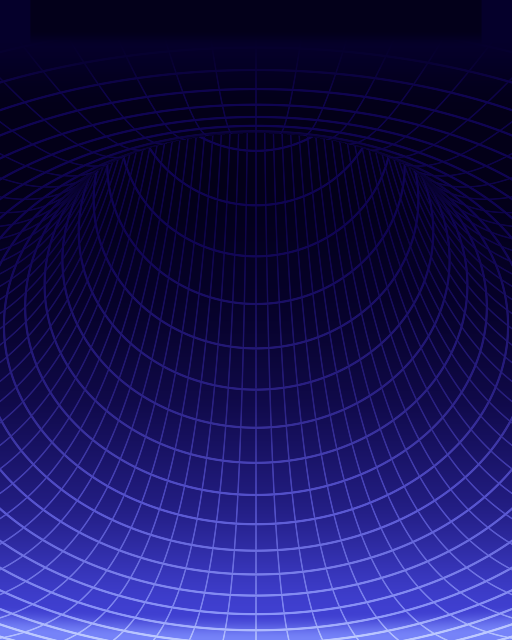
A WebGL 1 fragment shader for this background:

```glsl
precision highp float;
// The inside of a curved, gridded tube that fades from a bright lower edge into darkness.
// Each ring is an ellipse given by a depth; every pixel marches in depth to the first
// ellipse that leaves it outside, and grid lines follow from the depth and ring angle.
uniform vec2 u_resolution;

// Ring at a depth: half width, half height, middle height
vec3 ringAt(float depth) {
  float low = 0.0404 + depth * (0.02708 + depth * (0.00193 + depth * 0.0000208));
  float high = 0.7917 + 0.00266 * (depth - 2.1) * (depth - 2.1);
  return vec3(0.56 * exp(-0.088 * depth), 0.5 * (high - low), 0.5 * (high + low));
}

// Positive when the point lies outside the ring
float outside(vec2 p, float depth) {
  vec3 ring = ringAt(depth);
  vec2 q = vec2(p.x, p.y - ring.z) / ring.xy;
  return dot(q, q) - 1.0;
}

// First depth at which the tube wall covers the point
float wallDepth(vec2 p) {
  float near = -8.0;
  float far = -8.0;
  for (int i = 0; i < 92; i++) {
    far = near + 0.25;
    if (outside(p, far) > 0.0) break;
    near = far;
  }
  for (int i = 0; i < 9; i++) {
    float middle = 0.5 * (near + far);
    if (outside(p, middle) > 0.0) far = middle;
    else near = middle;
  }
  return 0.5 * (near + far);
}

// Coverage of a line repeated at whole coordinates, dimmed where lines crowd
float gridLine(float coord, float spacing, float halfWidth, float pixel) {
  float dist = abs(fract(coord + 0.5) - 0.5) * spacing;
  float line = 1.0 - smoothstep(halfWidth - 0.5 * pixel, halfWidth + 0.5 * pixel, dist);
  return line * min(1.0, 0.25 + spacing / (8.0 * halfWidth));
}

// Wall colour by height
vec3 wallColor(float y) {
  vec3 c = mix(vec3(0.25, 0.25, 0.82), vec3(0.14, 0.12, 0.53), smoothstep(0.03, 0.23, y));
  c = mix(c, vec3(0.065, 0.04, 0.3), smoothstep(0.16, 0.40, y));
  c = mix(c, vec3(0.022, 0.004, 0.155), smoothstep(0.32, 0.56, y));
  c = mix(c, vec3(0.01, 0.0, 0.095), smoothstep(0.52, 0.72, y));
  return mix(c, vec3(0.02, 0.0, 0.17), smoothstep(0.82, 0.95, y));
}

// Grid colour by height
vec3 lineColor(float y) {
  vec3 c = mix(vec3(0.56, 0.6, 0.98), vec3(0.34, 0.33, 0.82), smoothstep(0.0, 0.24, y));
  c = mix(c, vec3(0.16, 0.12, 0.51), smoothstep(0.18, 0.42, y));
  return mix(c, vec3(0.06, 0.015, 0.32), smoothstep(0.36, 0.66, y));
}

void main() {
  float pixel = 1.0 / u_resolution.y;
  vec2 p = (gl_FragCoord.xy - vec2(0.5 * u_resolution.x, 0.0)) * pixel;

  // Wall coordinates and how they stretch across the canvas
  float depth = wallDepth(p);
  vec3 ring = ringAt(depth);
  vec3 slope = (ringAt(depth + 0.01) - ringAt(depth - 0.01)) / 0.02;
  float angle = atan(p.x / ring.x, (ring.z - p.y) / ring.y);
  float s = sin(angle);
  float c = cos(angle);
  vec2 around = vec2(ring.x * c, ring.y * s);
  vec2 along = vec2(slope.x * s, slope.z - slope.y * c);
  float area = abs(around.x * along.y - around.y * along.x);

  // Eighty lines run along the tube
  float density = 80.0 / 6.2831853;
  float rings = gridLine(depth, area / length(around), 0.0018, pixel);
  float ribs = gridLine(angle * density, area / (length(along) * density), 0.0012, pixel);
  float grid = max(rings, ribs * 0.85) * (1.0 - smoothstep(0.84, 0.945, p.y));

  // Shaded panel at the top
  vec3 color = wallColor(p.y);
  float panel = 1.0 - smoothstep(0.351, 0.354, abs(p.x));
  panel *= smoothstep(0.925, 0.955, p.y);
  color = mix(color, vec3(0.01, 0.0, 0.1), panel);

  // Bright lower edge, rising toward the corners
  float glow = 1.0 - smoothstep(0.0, 0.04, p.y - 0.09 * p.x * p.x);
  color = mix(color, vec3(0.5, 0.56, 1.0), 0.85 * glow);
  vec3 wire = mix(lineColor(p.y), vec3(0.74, 0.79, 1.0), glow);
  gl_FragColor = vec4(mix(color, wire, grid), 1.0);
}
```
